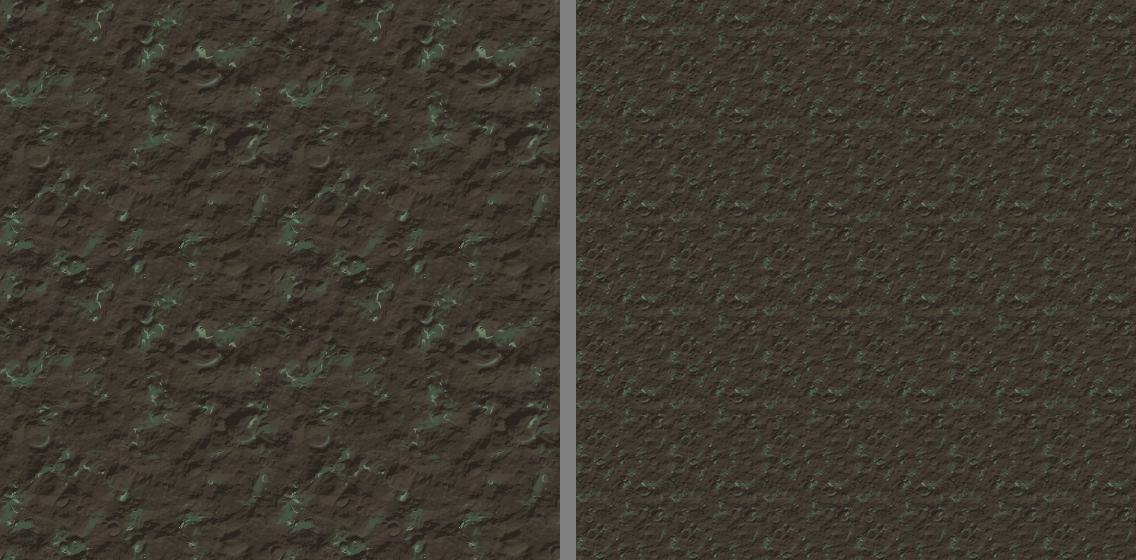
Left, the tile; right, the same tile 3 across and 3 down.
This texture is drawn by a Shadertoy shader. Its source:

```glsl
// Cratered brown mud with verdigris stains, a square tile repeated 2 x 2.
// Wrapping noise and scattered craters build a height field; its slope towards
// a light at the upper left sets the shade, the green film and the bright glints.

const float REPEATS = 2.0;
const vec2 LIGHT = vec2(-0.42, 0.91);

const vec3 SHADOW  = vec3(0.150, 0.127, 0.113);
const vec3 UMBER   = vec3(0.249, 0.215, 0.188);
const vec3 OLIVE   = vec3(0.235, 0.214, 0.172);
const vec3 DUST    = vec3(0.305, 0.272, 0.228);
const vec3 PATINA  = vec3(0.265, 0.365, 0.285);
const vec3 FILAMENT = vec3(0.470, 0.570, 0.450);
const vec3 GLINT   = vec3(0.460, 0.720, 0.720);

// Three random values per lattice point, without sine
vec3 hash3(vec2 p) {
    vec3 q = fract(p.xyx * vec3(0.1031, 0.1030, 0.0973));
    q += dot(q, q.yxz + 33.33);
    return fract((q.xxy + q.yzz) * q.zyx);
}

// Slope contribution of one wrapped lattice corner
float corner(vec2 cell, vec2 offset, float period, float seed) {
    vec2 gradient = 2.0 * hash3(mod(cell, period) + seed).xy - 1.0;
    return dot(gradient, offset);
}

// Gradient noise around 0.5 that wraps after "period" cells
float noise(vec2 p, float period, float seed) {
    vec2 c = floor(p * period), f = fract(p * period), e = vec2(1.0, 0.0);
    vec2 u = f * f * f * (f * (f * 6.0 - 15.0) + 10.0);
    float low = mix(corner(c, f, period, seed),
                    corner(c + e.xy, f - e.xy, period, seed), u.x);
    float high = mix(corner(c + e.yx, f - e.yx, period, seed),
                     corner(c + e.xx, f - e.xx, period, seed), u.x);
    return 0.5 + 0.75 * mix(low, high, u.y);
}

float fbm(vec2 p, float period, int octaves, float seed) {
    float sum = 0.0, weight = 0.5, total = 0.0;
    for (int i = 0; i < octaves; i++) {
        sum += weight * noise(p, period, seed);
        total += weight;
        weight *= 0.5;
        period *= 2.0;
        seed += 17.0;
    }
    return sum / total;
}

// Craters on a wrapping grid: height, bright crescent, thin lit rim
vec3 craters(vec2 p, float count, float density, float seed) {
    vec2 g = p * count, cell = floor(g);
    vec3 result = vec3(0.0);
    for (int j = -1; j <= 1; j++)
    for (int i = -1; i <= 1; i++) {
        vec2 neighbour = cell + vec2(i, j);
        vec2 id = mod(neighbour, count) + seed;
        vec3 place = hash3(id), kind = hash3(id + 71.0);
        float present = step(kind.x, density);
        float radius = mix(0.14, 0.32, place.z);
        vec2 offset = g - neighbour - mix(vec2(0.1), vec2(0.9), place.xy);
        float d = length(offset) / radius;
        float bowl = smoothstep(0.35, 1.0, d) - 1.0;
        float rim = 0.35 * exp(-pow((d - 1.08) / 0.22, 2.0));
        float depth = mix(0.12, 0.5, kind.y);
        float facing = dot(offset, -LIGHT) / max(length(offset), 0.001);
        float crescent = smoothstep(0.74, 0.88, d) * (1.0 - smoothstep(0.9, 1.0, d));
        float edge = 1.0 - smoothstep(0.02, 0.11, abs(d - 0.98));
        result.x += present * depth * radius * (bowl + rim) / count;
        result.y += present * smoothstep(0.8, 0.92, kind.y) * crescent
                  * smoothstep(0.55, 0.98, facing);
        result.z += present * kind.y * edge * smoothstep(-0.2, 0.6, facing);
    }
    return result;
}

// Bends the coordinates so that outlines become irregular
vec2 warp(vec2 p, float amount) {
    return p + amount * (vec2(fbm(p, 7.0, 4, 5.0), fbm(p, 7.0, 4, 43.0)) - 0.5);
}

// Whole relief: height, crescents, lit rims
vec3 surface(vec2 p) {
    vec2 q = warp(p, 0.07);
    float folds = abs(2.0 * fbm(q, 6.0, 3, 11.0) - 1.0);
    float height = 0.15 * fbm(q, 6.0, 5, 29.0) + 0.05 * folds;
    vec3 scars = craters(q, 5.0, 0.62, 3.0) + craters(q, 20.0, 0.3, 83.0) * vec3(1.0, 0.0, 0.5)
               + craters(q, 11.0, 0.48, 37.0) * vec3(1.0, 0.5, 1.0);
    return scars + vec3(height, 0.0, 0.0);
}

void mainImage(out vec4 fragColor, in vec2 fragCoord) {
    vec2 p = fract(fragCoord / iResolution.xy * REPEATS);

    // Slope towards the light
    float e = 0.003;
    vec3 here = surface(p);
    vec2 slope = vec2(surface(p + vec2(e, 0.0)).x, surface(p + vec2(0.0, e)).x) - here.x;
    float lit = -dot(slope / e, LIGHT);

    // Mud, shaded by the relief
    vec3 color = mix(UMBER, OLIVE, smoothstep(0.36, 0.64, fbm(p, 5.0, 4, 61.0)));
    color = mix(color, DUST, 0.75 * smoothstep(0.0, 0.75, lit));
    color = mix(color, SHADOW, 0.85 * smoothstep(0.05, 0.95, -lit));

    // Verdigris film in many small patches on lit slopes
    vec2 q = warp(p, 0.1);
    float patches = smoothstep(0.48, 0.66, fbm(q, 8.0, 5, 97.0));
    float film = patches * smoothstep(-0.2, 0.5, lit);
    color = mix(color, PATINA, 0.7 * film);

    // Thin broken filaments, lit rims and crater glints
    float vein = 1.0 - smoothstep(0.02, 0.12, abs(2.0 * fbm(q, 22.0, 2, 131.0) - 1.0));
    float broken = smoothstep(0.48, 0.66, noise(q, 27.0, 151.0));
    float thread = max(vein * smoothstep(0.1, 0.5, film), here.z * smoothstep(0.0, 0.5, patches));
    color = mix(color, FILAMENT, 0.8 * min(thread * broken, 1.0));
    color = mix(color, GLINT, 0.8 * min(here.y, 1.0) * (0.4 + 0.6 * broken));

    // Fine grain
    color *= 1.0 + 0.1 * (noise(p, 110.0, 7.0) - 0.5);
    fragColor = vec4(color, 1.0);
}
```
